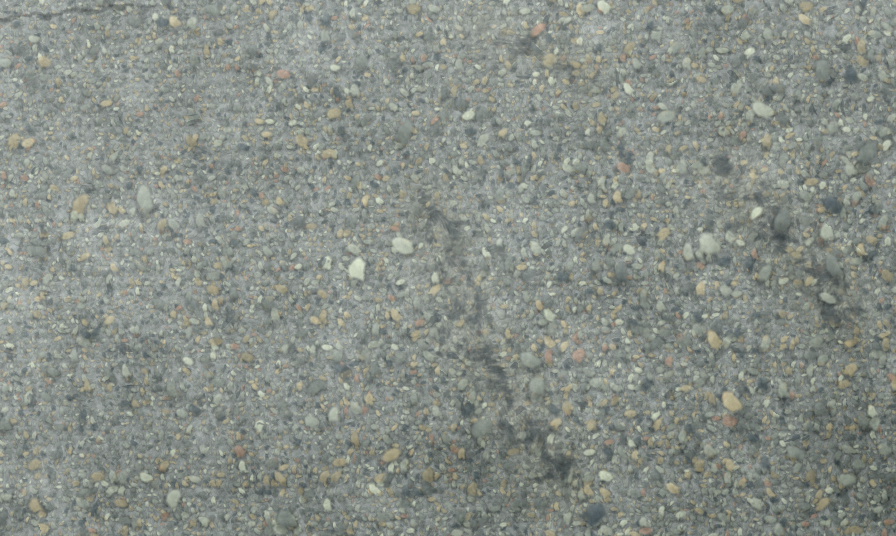
A WebGL 1 fragment shader for this texture:

```glsl
precision highp float;
// Worn asphalt: grey-green binder packed with small stones, seen in flat daylight.
// Four sizes of cellular stones are laid over a ground of layered sines,
// then broken, darker pits are worn in along a few ragged bands.
uniform vec2 u_resolution;

vec2 hash2(vec2 p) {
  vec3 q = fract(p.xyx * vec3(0.1031, 0.1030, 0.0973));
  q += dot(q, q.yzx + 33.33);
  return fract((q.xx + q.yz) * q.zy);
}

// Layered, turned and warped sines, roughly -0.8 to 0.8
float waves(vec2 p) {
  float sum = 0.0, amp = 0.5;
  for (int i = 0; i < 5; i++) {
    p = mat2(0.8, 0.6, -0.6, 0.8) * p * 1.75 + 1.7;
    p += 0.6 * sin(p.yx * 0.7);
    sum += amp * sin(p.x) * sin(p.y * 1.1 + sum);
    amp *= 0.7;
  }
  return sum;
}

float segment(vec2 p, vec2 a, vec2 b) {
  vec2 ab = b - a;
  return length(p - a - ab * clamp(dot(p - a, ab) / dot(ab, ab), 0.0, 1.0));
}

// Mostly grey stones, with some tan, rusty, pale and slate ones
vec3 stoneColour(float kind, float tone) {
  vec3 c = mix(vec3(0.42, 0.45, 0.44), vec3(0.66, 0.69, 0.63), tone);
  c = mix(c, vec3(0.36, 0.40, 0.41), step(kind, 0.06));
  c = mix(c, mix(vec3(0.58, 0.56, 0.47), vec3(0.72, 0.69, 0.57), tone), step(0.72, kind));
  c = mix(c, vec3(0.62, 0.54, 0.48), step(0.91, kind));
  return mix(c, vec3(0.74, 0.77, 0.69), step(0.94, kind));
}

// Lays one size of turned, rounded stones with dark rims over the ground
vec3 scatter(vec3 ground, vec2 p, float size, float share, float strength) {
  vec2 q = p / size + 71.0 * strength;
  vec2 cell = floor(q);
  float blur = 0.07 + 0.7 / (size * u_resolution.y);
  for (int y = -1; y <= 1; y++) {
    for (int x = -1; x <= 1; x++) {
      vec2 id = cell + vec2(float(x), float(y));
      vec2 place = hash2(id), look = hash2(id + 37.0), form = hash2(id + 83.0);
      if (form.x < share) {
        vec2 o = q - id - 0.15 - 0.7 * place;
        float turn = 6.283 * look.y, c = cos(turn), s = sin(turn);
        vec2 r = mat2(c, s, -s, c) * o * vec2(0.85, 1.0 + 0.6 * form.y);
        r += 0.05 * sin(r.yx * 9.0 + turn);
        float d = mix(length(r), max(abs(r.x), abs(r.y)), 0.45) - mix(0.24, 0.44, place.y);
        vec3 tint = stoneColour(look.x, fract(look.y * 7.0 + place.x));
        tint += 0.12 * o.y - 0.05 * o.x + 0.04 * waves(q * 3.0);
        ground *= 1.0 - 0.15 * strength * smoothstep(0.25, 0.0, d + 0.25 * o.y);
        ground = mix(ground, tint, strength * smoothstep(blur, -blur, d));
      }
    }
  }
  return ground;
}

void main() {
  vec2 p = gl_FragCoord.xy / u_resolution.y;
  float broad = waves(p * 2.5 + 4.0);
  float mottle = waves(p * 17.0);
  float grit = waves(p * 95.0);

  // Binder
  vec3 colour = vec3(0.505, 0.528, 0.515) + 0.04 * mottle + 0.06 * grit;

  // Stones, coarser towards the lower right
  float coarse = clamp(0.65 + 0.3 * p.x - 0.35 * p.y + 0.3 * broad, 0.35, 1.2);
  colour = scatter(colour, p, 0.009, 0.85, 0.58);
  colour = scatter(colour, p, 0.015, 0.55 * coarse + 0.1, 0.65);
  colour = scatter(colour, p, 0.025, 0.36 * coarse, 0.68);

  // Worn bands and the pits inside them
  vec2 w = p + 0.03 * vec2(mottle, waves(p * 13.0 + 9.0));
  float band = segment(w, vec2(0.81, 0.60), vec2(0.90, 0.34));
  band = min(band, segment(w, vec2(0.90, 0.34), vec2(1.04, 0.12)));
  band = min(band, segment(w, vec2(1.36, 0.67), vec2(1.58, 0.42)));
  band = min(band, segment(w, vec2(0.90, 0.95), vec2(1.10, 0.86)) + 0.015);
  float worn = exp(-band * band * 330.0);
  float pit = smoothstep(0.45, 0.95, worn * 0.75 + 0.55 * waves(p * 30.0 + 2.0));
  float chip = smoothstep(0.62, 0.85, waves(p * 24.0 + 31.0) + 0.12 * broad);
  colour = mix(colour, vec3(0.56, 0.56, 0.49), 0.22 * worn);
  colour = mix(colour, vec3(0.33, 0.355, 0.36) + 0.05 * grit, 0.75 * max(pit * worn, 0.7 * chip));

  // Sparse large stones sit over the pits
  colour = scatter(colour, p, 0.042, 0.05 * coarse + 0.08 * worn, 0.8);

  // Hairline crack at the upper left
  float crack = abs(p.y - 0.965 - 0.09 * p.x - 0.010 * waves(p * 22.0));
  colour *= 1.0 - 0.2 * smoothstep(0.006, 0.001, crack) * smoothstep(0.38, 0.2, p.x);

  // Daylight, brighter towards the upper left, and uneven dust
  float light = 0.06 * (p.y - 0.5) - 0.035 * (p.x - 0.8) + 0.04 * broad;
  light += 0.03 * waves(p * 7.0 + 12.0);

  // Hazy exposure
  colour = vec3(0.542, 0.563, 0.537) + 1.36 * (colour + light - vec3(0.490, 0.507, 0.484));
  gl_FragColor = vec4(colour, 1.0);
}
```
